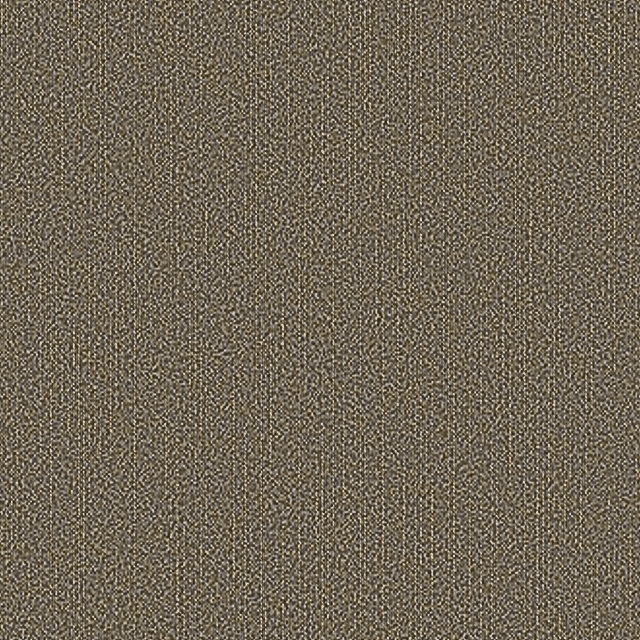
Give the GLSL for this texture, as a WebGL 1 fragment shader.

```glsl
precision highp float;
// Woven brown-grey carpet with fine grain and broken vertical rows of pale stitches.
uniform vec2 u_resolution;

const float TAU = 6.2831853;
const float COLUMNS = 116.0;
const float STITCHES = 172.0;
const vec3 BASE_COLOR = vec3(0.442, 0.402, 0.339);

float hash(vec2 p) {
  vec3 q = fract(vec3(p.xyx) * vec3(0.1031, 0.1030, 0.0973));
  q += dot(q, q.yzx + 33.33);
  return fract((q.x + q.y) * q.z);
}

// Smooth value noise in 0..1.
float noise(vec2 p) {
  vec2 cell = floor(p);
  vec2 f = fract(p);
  f = f * f * (3.0 - 2.0 * f);
  float low = mix(hash(cell), hash(cell + vec2(1.0, 0.0)), f.x);
  float high = mix(hash(cell + vec2(0.0, 1.0)), hash(cell + 1.0), f.x);
  return mix(low, high, f.y);
}

// Noise minus its surroundings: even speckle without broad blotches.
float speckle(vec2 p) {
  vec2 stepX = vec2(1.2, 0.0);
  vec2 stepY = vec2(0.0, 1.2);
  float around = noise(p + stepX) + noise(p - stepX);
  around += noise(p + stepY) + noise(p - stepY);
  return noise(p) - 0.25 * around;
}

// Yarn fuzz, centred on zero.
float yarnGrain(vec2 uv) {
  float fine = speckle(uv * vec2(330.0, 305.0));
  float coarse = speckle(uv * vec2(225.0, 190.0) + 57.0);
  return 0.6 * fine + 0.17 * coarse;
}

// How strongly a column shows at this height: long runs with soft ends.
float runStrength(float column, float height) {
  float start = 40.0 * hash(vec2(column, 7.0));
  float longRun = noise(vec2(column * 3.0 + 0.5, height * 5.0 + start));
  float shortRun = noise(vec2(column * 5.0 + 0.5, height * 17.0 + start));
  return smoothstep(0.28, 0.8, 0.7 * longRun + 0.3 * shortRun);
}

// Pale dotted core flanked by dark grooves; fades to zero at the column edges.
float stitchRow(vec2 uv, float x) {
  float column = floor(x);
  float across = fract(x) - 0.5;
  float profile = cos(1.5 * TAU * across);
  float core = smoothstep(0.3, 0.0, abs(across));
  float phase = hash(vec2(column, 19.0));
  float wobble = 0.6 * noise(vec2(column, uv.y * 60.0));
  float dots = cos(TAU * (uv.y * STITCHES + across * 0.8 + phase + wobble));
  float relief = 0.115 * profile + core * (0.065 + 0.14 * dots);
  return relief * runStrength(column, uv.y);
}

void main() {
  vec2 uv = gl_FragCoord.xy / u_resolution;

  // Uneven column spacing.
  float x = uv.x * COLUMNS + 0.5 * noise(vec2(uv.x * 45.0, 3.0));
  float row = stitchRow(uv, x);

  // Skewing the tone gives sparse bright flecks over many mid browns.
  float tone = yarnGrain(uv) + row;
  tone += 0.8 * tone * tone - 0.012;
  tone = clamp(tone, -0.25, 0.43);

  // Warm highlights and small cool or tan shifts between yarns.
  float warmth = 0.05 * (noise(uv * vec2(170.0, 95.0) + 29.0) - 0.5);
  warmth += 0.1 * max(row, 0.0);
  vec3 color = BASE_COLOR + tone + warmth * vec3(0.3, 0.0, -1.0);
  gl_FragColor = vec4(clamp(color, 0.0, 1.0), 1.0);
}
```
